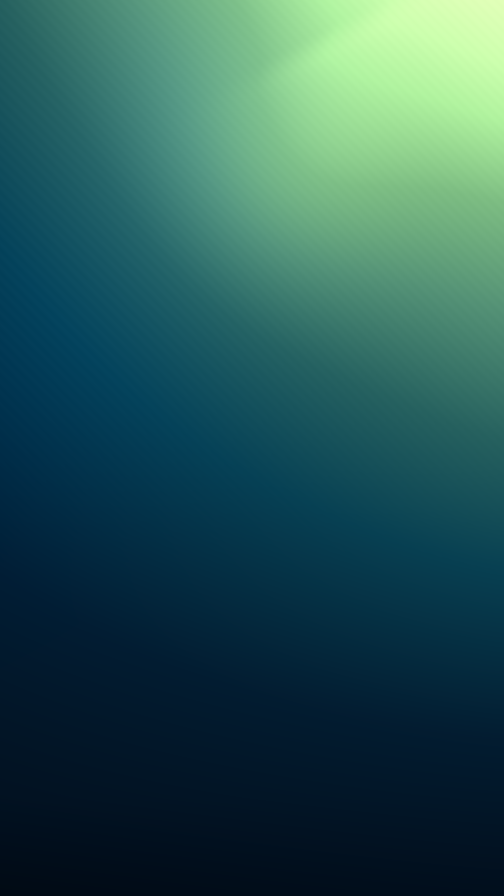
Give the GLSL for this background, as a Shadertoy shader.

```glsl
#define CANVAS_RATIO 1.778
#define LOBE_CENTER vec2(0.42, 0.35)
#define LOBE_RADIUS 0.25
#define LOBE_GAIN 0.18
#define RAY_SLOPE 0.52
#define RAY_START 0.20
#define RAY_GAIN 0.07
#define HATCH_COUNT 44.0
#define HATCH_GAIN 0.004

const int STOPS = 10;

// Colour in rgb, distance from the light in w
const vec4 ramp[STOPS] = vec4[STOPS](
    vec4(0.88, 1.00, 0.72, 0.00),
    vec4(0.80, 1.00, 0.68, 0.12),
    vec4(0.69, 0.95, 0.62, 0.23),
    vec4(0.49, 0.74, 0.51, 0.39),
    vec4(0.33, 0.57, 0.46, 0.61),
    vec4(0.15, 0.38, 0.37, 0.87),
    vec4(0.03, 0.25, 0.32, 1.13),
    vec4(0.01, 0.11, 0.19, 1.47),
    vec4(0.005, 0.055, 0.11, 1.78),
    vec4(0.005, 0.025, 0.05, 2.00));

vec3 lightColor(float distanceToLight) {
    vec3 color = ramp[0].rgb;
    for (int i = 1; i < STOPS; i++) {
        float blend = (distanceToLight - ramp[i - 1].w) / (ramp[i].w - ramp[i - 1].w);
        color = mix(color, ramp[i].rgb, clamp(blend, 0.0, 1.0));
    }
    return color;
}

float glow(vec2 p, vec2 center, vec2 radius) {
    vec2 d = (p - center) / radius;
    return exp(-dot(d, d));
}

// Contours lean toward the upper right and flatten with depth
float lightDistance(vec2 p) {
    float lean = max(0.88 - 0.48 * p.y, 0.12);
    float level = p.y + pow(max(p.x, 0.0), 1.2) * lean;
    level -= LOBE_GAIN * glow(p, LOBE_CENTER, vec2(LOBE_RADIUS));

    // Slanted ray with a crisp upper edge and a soft lower falloff
    float below = p.y - RAY_SLOPE * (p.x - RAY_START);
    float ray = smoothstep(-0.03, 0.04, below) * exp(-max(below, 0.0) / 0.13);
    return level - RAY_GAIN * ray * glow(p, vec2(0.30, 0.08), vec2(0.22, 0.25));
}

void mainImage(out vec4 fragColor, in vec2 fragCoord) {
    // Offset from the upper right corner, in canvas widths
    vec2 p = (1.0 - fragCoord / iResolution.xy) * vec2(1.0, CANVAS_RATIO);
    vec3 color = lightColor(lightDistance(p));

    // Cool tints on the left side and in the lobe's fringe
    color += vec3(-0.02, 0.015, 0.05) * glow(p, vec2(1.0, 0.75), vec2(0.5, 0.4));
    color += vec3(0.01, 0.03, 0.06) * glow(p, vec2(0.62, 0.22), vec2(0.25, 0.3));

    // Faint diagonal hatching in the lit half
    float hatch = sin(6.28318 * HATCH_COUNT * (p.x + p.y));
    color += HATCH_GAIN * hatch * smoothstep(1.2, 0.5, p.y);

    fragColor = vec4(clamp(color, 0.0, 1.0), 1.0);
}
```
